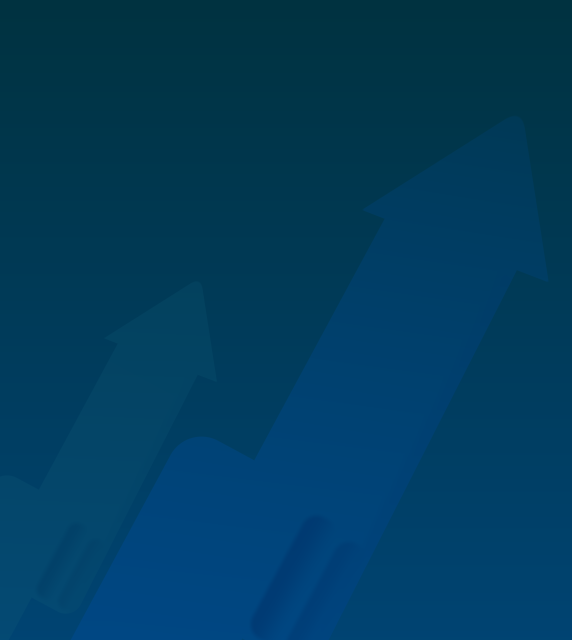
Write a WebGL 2 fragment shader that draws this background.

```glsl
#version 300 es
precision highp float;

uniform vec2 u_resolution;
out vec4 outColor;

const vec3 SKY_TOP = vec3(0.0, 0.196, 0.25);
const vec3 SKY_BOTTOM = vec3(0.0, 0.265, 0.448);
const vec3 BLUE_TINT = vec3(0.0, 0.29, 0.58);
const vec3 TEAL_TINT = vec3(0.06, 0.36, 0.47);
const vec3 BLUE_SHADE = vec3(0.0, 0.2, 0.42);
const vec3 TEAL_SHADE = vec3(0.0, 0.225, 0.385);
const vec2 SHAFT_AXIS = vec2(-0.475, -0.88);

float roundBox(vec2 p, vec2 low, vec2 high, float radius) {
  vec2 d = abs(p - 0.5 * (low + high)) - 0.5 * (high - low) + radius;
  return length(max(d, 0.0)) + min(max(d.x, d.y), 0.0) - radius;
}

// Distance to the line from a to b, positive outside
float edgeLine(vec2 p, vec2 a, vec2 b) {
  vec2 d = normalize(b - a);
  return dot(p - a, vec2(d.y, -d.x));
}

float smoothMax(float a, float b, float k) {
  float h = max(k - abs(a - b), 0.0) / k;
  return max(a, b) + 0.25 * h * h * k;
}

float coverage(float d, float pixel) {
  return 1.0 - smoothstep(-0.7 * pixel, 0.7 * pixel, d);
}

float arrowHead(vec2 p) {
  vec2 tip = vec2(-0.001, -0.011);
  vec2 leftBarb = vec2(-0.146, 0.247);
  vec2 rightBarb = vec2(0.165, 0.208);
  float sides = smoothMax(edgeLine(p, leftBarb, tip), edgeLine(p, tip, rightBarb), 0.03);
  return smoothMax(sides, edgeLine(p, rightBarb, leftBarb), 0.004);
}

// Arrow frame: x runs across the shaft, y from the tip to the tail
vec3 paintArrow(vec3 color, vec2 uv, vec2 tip, float scale, vec3 tint, vec3 shade,
                vec2 opacity, float depth) {
  vec2 q = (uv - tip) / scale;
  vec2 p = vec2(dot(q, vec2(-SHAFT_AXIS.y, SHAFT_AXIS.x)), dot(q, SHAFT_AXIS));
  float pixel = 1.0 / (u_resolution.y * scale);

  // Head, slightly flared shaft and wide block form one translucent shape
  float rightSide = 0.112 + 0.024 * (p.y - 0.21);
  float shaft = roundBox(p, vec2(-0.108, -0.1), vec2(rightSide, 0.925), 0.045);
  shaft = max(shaft, 0.2 - p.y);
  float block = roundBox(p, vec2(-0.227, 0.671), vec2(0.008, 1.6), 0.055);
  float body = min(min(arrowHead(p), shaft), block);
  float alpha = mix(opacity.x, opacity.y, clamp(p.y, 0.0, 1.0));
  color = mix(color, tint, alpha * coverage(body, pixel));

  // Soft shade along the right side of the shaft
  float rim = smoothstep(rightSide - 0.028, rightSide - 0.012, p.x);
  rim *= coverage(shaft, pixel) * smoothstep(0.205, 0.24, p.y);
  color = mix(color, shade, 0.13 * depth * rim);

  // Two grooves, each deepest on its left side
  for (int i = 0; i < 2; i++) {
    float left = 0.006 + 0.064 * float(i);
    float width = 0.058 - 0.008 * float(i);
    vec2 low = vec2(left, 0.698 + 0.012 * float(i));
    float groove = roundBox(p, low, vec2(left + width, 0.912), 0.025);
    float fade = 1.0 - smoothstep(0.15, 1.0, (p.x - left) / width);
    float strength = (0.58 - 0.18 * float(i)) * depth;
    color = mix(color, shade, strength * fade * coverage(groove, 5.0 * pixel));
  }
  return color;
}

void main() {
  vec2 uv = gl_FragCoord.xy / u_resolution.y;
  vec3 color = mix(SKY_BOTTOM, SKY_TOP, uv.y);
  color = paintArrow(color, uv, vec2(0.311, 0.561), 0.605, TEAL_TINT, TEAL_SHADE,
                     vec2(0.22, 0.25), 0.8);
  color = paintArrow(color, uv, vec2(0.811, 0.82), 1.0, BLUE_TINT, BLUE_SHADE,
                     vec2(0.17, 0.5), 1.0);
  outColor = vec4(color, 1.0);
}
```
